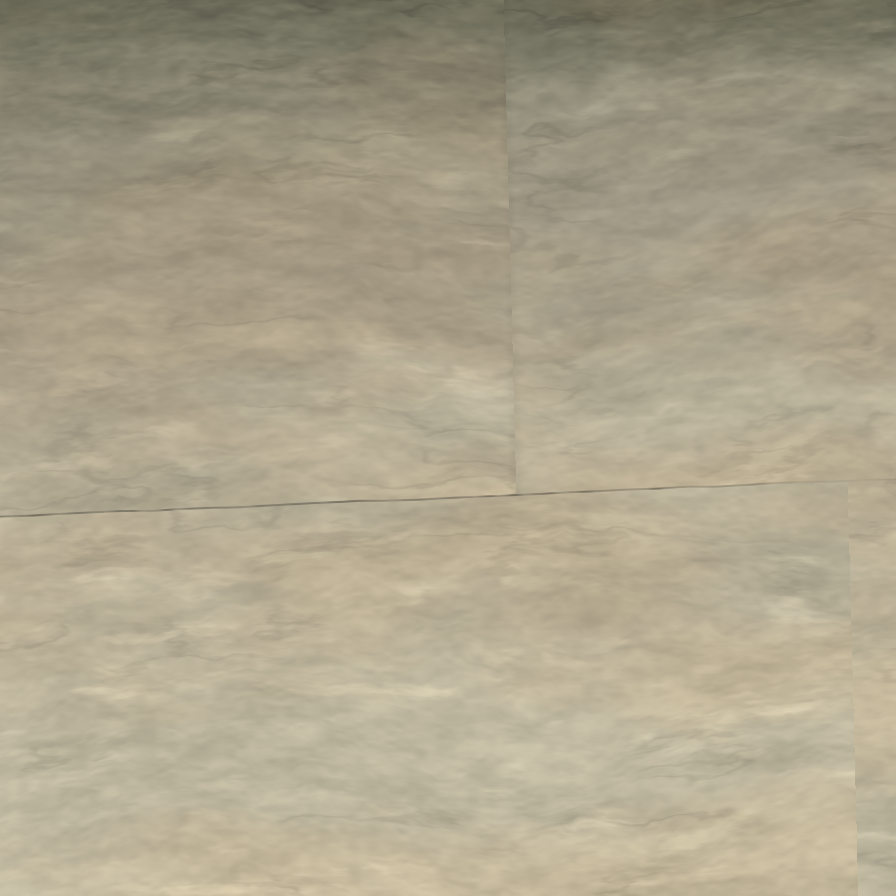
This texture is drawn by a three.js fragment shader. Its source:

```glsl
// Large beige stone-look floor planks with fine streaks, thin seams and shade falling toward the top.
varying vec2 vUv;

// Layout, in canvas units
const vec2 PLANK_SIZE = vec2(1.15, 0.62);
const vec2 JOINT_ORIGIN = vec2(0.577, 0.423);
const float ROW_SHIFT = 0.37;
const float SEAM_SLOPE = 0.043;
const float JOINT_LEAN = 0.026;
const float SEAM_WIDTH = 0.0011;
const float JOINT_WIDTH = 0.010;

// Strengths
const float SEAM_DARKNESS = 0.30;
const float JOINT_DARKNESS = 0.030;
const float CLOUD_CONTRAST = 0.12;
const float STREAK_CONTRAST = 0.15;
const float GRAIN_CONTRAST = 0.15;
const float SPECK_CONTRAST = 0.05;
const float VEIN_DARKNESS = 0.06;
const float FLECK_LIGHTNESS = 0.07;
const float PLANK_VARIATION = 0.02;

// Colours from the lit foreground to the shaded far edge
const vec3 LIT_SAND = vec3(0.765, 0.722, 0.622);
const vec3 SAND = vec3(0.718, 0.676, 0.583);
const vec3 TAUPE = vec3(0.648, 0.610, 0.530);
const vec3 SHADED_TAUPE = vec3(0.575, 0.549, 0.472);
const vec3 DARK_OLIVE = vec3(0.420, 0.412, 0.342);
const vec3 PALE_TINT = vec3(0.985, 1.004, 1.012);
const vec3 WARM_TINT = vec3(1.008, 0.996, 0.975);

float hash(vec2 p) {
  vec3 q = fract(p.xyx * 0.1031);
  q += dot(q, q.yzx + 33.33);
  return fract((q.x + q.y) * q.z);
}

float noise(vec2 p) {
  vec2 i = floor(p);
  vec2 f = fract(p);
  f = f * f * (3.0 - 2.0 * f);
  return mix(mix(hash(i), hash(i + vec2(1.0, 0.0)), f.x),
             mix(hash(i + vec2(0.0, 1.0)), hash(i + 1.0), f.x), f.y);
}

float fbm(vec2 p) {
  float sum = 0.0;
  float weight = 0.5;
  for (int i = 0; i < 5; i++) {
    sum += weight * noise(p);
    p = mat2(0.98, 0.2, -0.2, 0.98) * p * 2.03 + 17.3;
    weight *= 0.5;
  }
  return sum;
}

// Light falls off with height; the right side stays brighter
vec3 floorLight(vec2 uv) {
  float h = uv.y - 0.16 * (uv.x - 0.5) * smoothstep(1.0, 0.65, uv.y);
  vec3 c = mix(LIT_SAND, SAND, smoothstep(0.05, 0.50, h));
  c = mix(c, TAUPE, smoothstep(0.45, 0.74, h));
  c = mix(c, SHADED_TAUPE, smoothstep(0.72, 0.91, h));
  return mix(c, DARK_OLIVE, smoothstep(0.86, 1.03, h));
}

void main() {
  // Plank grid, skewed by the viewing angle
  vec2 p = vUv - JOINT_ORIGIN;
  p += vec2(JOINT_LEAN * p.y, -SEAM_SLOPE * vUv.x);
  float row = floor(p.y / PLANK_SIZE.y);
  float along = p.x + row * ROW_SHIFT;
  vec2 plank = vec2(floor(along / PLANK_SIZE.x), row);
  float plankSeed = hash(plank + 31.0);

  // Stone pattern, displaced differently on each plank
  vec2 s = p + 20.0 + 9.0 * vec2(plankSeed, hash(plank + 57.0));
  s.y += 0.05 * (noise(s * vec2(2.5, 4.0)) - 0.5);
  s.y += 0.020 * (fbm(s * vec2(14.0, 22.0)) - 0.5);
  float cloud = fbm(s * vec2(2.6, 7.5)) - 0.48;
  float streak = fbm(s * vec2(7.0, 28.0) + 7.0) - 0.48;
  float grain = fbm(s * vec2(24.0, 80.0) + 13.0) - 0.48;
  float speck = noise(s * vec2(90.0, 210.0)) - 0.5;

  // Short broken wisps and sparse pale flecks
  float ridge = abs(fbm(s * vec2(8.0, 34.0) + 41.0) - 0.48);
  float wispPatch = smoothstep(0.50, 0.80, noise(s * vec2(9.0, 24.0) + 3.0));
  float wisp = (1.0 - smoothstep(0.0, 0.06, ridge)) * wispPatch;
  float fleck = smoothstep(0.64, 0.80, fbm(s * vec2(9.0, 42.0) + 83.0));

  // Stone colour; the far shaded edge shows stronger marks
  float depth = 1.0 + 0.6 * smoothstep(0.75, 1.0, vUv.y);
  float tone = CLOUD_CONTRAST * cloud + STREAK_CONTRAST * streak;
  tone += GRAIN_CONTRAST * grain + SPECK_CONTRAST * speck;
  vec3 color = floorLight(vUv) * (1.0 + depth * tone);
  color *= 1.0 - VEIN_DARKNESS * depth * wisp;
  color *= 1.0 + PLANK_VARIATION * (plankSeed - 0.5);
  float tint = smoothstep(0.30, 0.70, fbm(s * vec2(3.0, 9.0) + 61.0));
  color *= mix(WARM_TINT, PALE_TINT, tint);
  color *= 1.0 + FLECK_LIGHTNESS * fleck;

  // Soft upright joints between planks
  float jointX = abs(fract(along / PLANK_SIZE.x + 0.5) - 0.5) * PLANK_SIZE.x;
  float joint = 1.0 - smoothstep(0.0, JOINT_WIDTH, jointX);
  color *= 1.0 - JOINT_DARKNESS * joint * (0.4 + noise(vec2(3.0, vUv.y * 18.0))) * step(0.0, row);

  // Thin long seam, worn and fading to the right
  float wobble = 0.0016 * (noise(vec2(vUv.x * 30.0, 5.0)) - 0.5);
  float seamY = abs(fract((p.y + wobble) / PLANK_SIZE.y + 0.5) - 0.5) * PLANK_SIZE.y;
  float seam = 1.0 - smoothstep(SEAM_WIDTH * 0.3, SEAM_WIDTH * 1.7, seamY);
  float wear = 0.5 + 0.7 * noise(vec2(vUv.x * 75.0, 9.0));
  wear *= 1.0 - 0.8 * smoothstep(0.70, 0.97, vUv.x);
  color *= 1.0 - SEAM_DARKNESS * seam * wear;

  gl_FragColor = vec4(clamp(color, 0.0, 1.0), 1.0);
}
```
